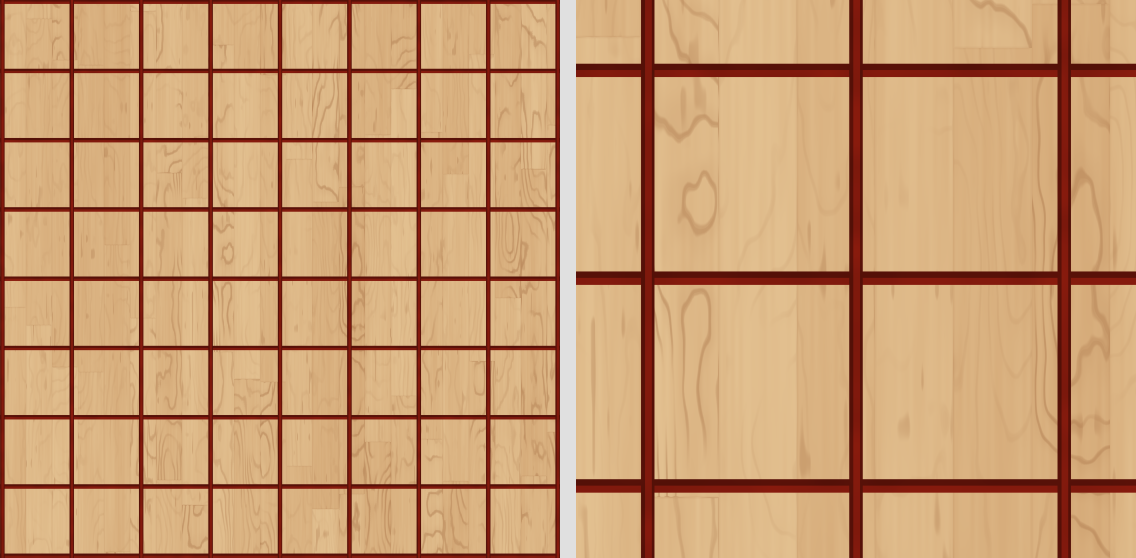
Left, the full canvas; right, a detail of the centre.
This texture is drawn by a Shadertoy shader. Its source:

```glsl
const vec3 LIGHT_WOOD = vec3(0.88, 0.74, 0.55);
const vec3 WARM_WOOD = vec3(0.835, 0.665, 0.47);
const vec3 GRAIN_BROWN = vec3(0.66, 0.45, 0.28);
const vec3 BAR_RED = vec3(0.51, 0.10, 0.05);
const vec3 BAR_DARK = vec3(0.34, 0.065, 0.03);

const vec2 CELLS = vec2(8.0);
const vec2 FIRST_BAR = vec2(0.0042, 0.0040);
const vec2 LAST_BAR = vec2(0.9958, 0.9970);
const float BAR_HALF_WIDTH = 0.0040;
const float PLANK_WIDTH = 0.0465;
const float PLANK_LENGTH = 0.55;
const float RING_COUNT = 7.0;
const float RING_STRENGTH = 0.32;
const float FLECK_STRENGTH = 0.30;
const float SEAM_STRENGTH = 0.10;

float hash(vec2 p) {
    return fract(sin(dot(p, vec2(127.1, 311.7))) * 43758.5453);
}

float noise(vec2 p) {
    vec2 i = floor(p);
    vec2 f = fract(p);
    f = f * f * (3.0 - 2.0 * f);
    float low = mix(hash(i), hash(i + vec2(1.0, 0.0)), f.x);
    float high = mix(hash(i + vec2(0.0, 1.0)), hash(i + vec2(1.0, 1.0)), f.x);
    return mix(low, high, f.y);
}

vec3 wood(vec2 p, float pixel) {
    // Staggered planks with their own tone
    float column = floor(p.x / PLANK_WIDTH);
    float along = p.y / PLANK_LENGTH + hash(vec2(column, 3.7));
    vec2 plank = vec2(column, floor(along));
    float tone = hash(plank + 5.3);
    vec2 seed = 40.0 * vec2(hash(plank + 1.1), hash(plank + 8.9));

    // Fine upright fibres and broad soft bands
    float fibre = noise(p * vec2(420.0, 14.0) + seed) - 0.5;
    float band = noise(p * vec2(70.0, 3.0) + seed) - 0.5;
    float shade = 0.42 + 0.75 * (tone - 0.5) + 0.35 * fibre + 0.45 * band;
    vec3 color = mix(LIGHT_WOOD, WARM_WOOD, clamp(shade, -0.15, 1.25));

    // Arched growth rings: contours of a stretched field
    float field = noise(p * vec2(27.0, 6.0) + seed);
    field += 0.10 * noise(p * vec2(75.0, 28.0) + seed);
    field += 0.03 * noise(p * vec2(200.0, 70.0) + seed);
    float phase = field * RING_COUNT;
    float blur = clamp(fwidth(phase), 0.02, 0.4);
    float ringDistance = abs(fract(phase) - 0.5);
    float ring = 1.0 - smoothstep(0.03, 0.06 + blur, ringDistance);
    float lateWood = smoothstep(0.0, 0.5, fract(phase))
                   * (1.0 - smoothstep(0.5, 0.5 + blur, fract(phase)));
    float figure = mix(0.25, 1.0, smoothstep(0.35, 0.8, hash(plank + 2.6)));
    figure *= smoothstep(0.15, 0.65, noise(p * vec2(45.0, 16.0) + seed.yx));
    color = mix(color, GRAIN_BROWN, figure * (RING_STRENGTH * ring + 0.10 * lateWood));

    // Short dark flecks
    float fleck = smoothstep(0.80, 0.95, noise(p * vec2(230.0, 36.0) + seed.yx));
    fleck *= smoothstep(0.35, 0.75, noise(p * vec2(30.0, 9.0) + seed));
    color = mix(color, GRAIN_BROWN, FLECK_STRENGTH * fleck);

    // Faint seams between planks
    float side = abs(p.x - round(p.x / PLANK_WIDTH) * PLANK_WIDTH);
    float end = abs(along - round(along)) * PLANK_LENGTH;
    float seam = 1.0 - smoothstep(0.0, 0.0008 + pixel, min(side, end));
    return mix(color, GRAIN_BROWN, SEAM_STRENGTH * seam);
}

void mainImage(out vec4 fragColor, in vec2 fragCoord) {
    vec2 uv = fragCoord / iResolution.xy;
    vec2 pixel = 1.0 / iResolution.xy;

    // Signed offset from the nearest bar in each direction
    vec2 pitch = (LAST_BAR - FIRST_BAR) / CELLS;
    vec2 cell = (uv - FIRST_BAR) / pitch;
    vec2 offset = (cell - round(cell)) * pitch;
    vec2 soft = 0.6 * pixel;
    vec2 bar = 1.0 - smoothstep(BAR_HALF_WIDTH - soft, BAR_HALF_WIDTH + soft, abs(offset));

    // Dark upper edge on level bars, dark sides on upright bars
    vec2 profile = offset / BAR_HALF_WIDTH;
    vec2 edge = soft / BAR_HALF_WIDTH;
    float levelDark = smoothstep(0.05 - edge.y, 0.05 + edge.y, profile.y);
    float uprightDark = smoothstep(0.5 - edge.x, 0.5 + edge.x, abs(profile.x - 0.1));
    float wear = 0.94 + 0.12 * noise(uv * 60.0);

    vec3 color = wood(uv, pixel.x);
    color = mix(color, mix(BAR_RED, BAR_DARK, levelDark) * wear, bar.y);
    color = mix(color, mix(BAR_RED, BAR_DARK, uprightDark) * wear, bar.x);
    fragColor = vec4(color, 1.0);
}
```
